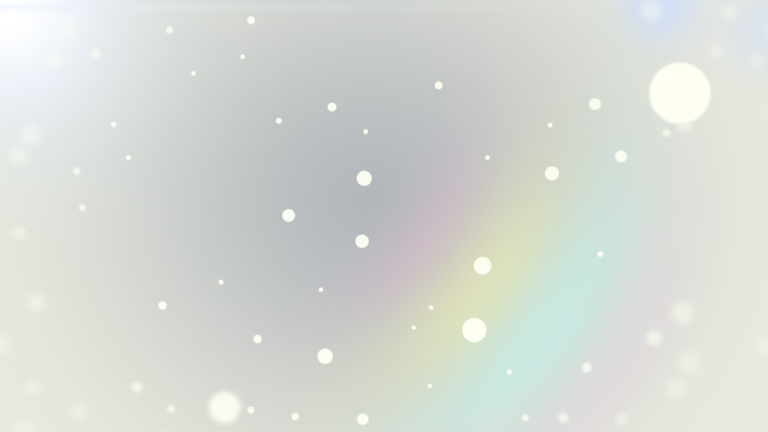
Write a WebGL 2 fragment shader that draws this background.

```glsl
#version 300 es
precision highp float;
// A pale grey backdrop with a soft rainbow arc, corner light leaks and bokeh dots.
// Gaussian bands around one centre form the arc; a jittered grid scatters the dots,
// which lose focus away from the middle. Lengths are in canvas heights.

uniform vec2 u_resolution;
out vec4 outColor;

const vec3 CENTRE_GREY = vec3(0.69, 0.71, 0.73);
const vec3 EDGE_CREAM = vec3(0.91, 0.915, 0.87);
const vec3 PINK = vec3(0.86, 0.70, 0.82);
const vec3 YELLOW = vec3(0.93, 0.93, 0.70);
const vec3 CYAN = vec3(0.77, 0.94, 0.91);
const vec3 LAVENDER = vec3(0.88, 0.83, 0.88);
const vec3 PALE_BLUE = vec3(0.90, 0.94, 1.0);
const vec3 LEAK_BLUE = vec3(0.80, 0.86, 0.99);
const vec3 DOT_IVORY = vec3(0.99, 1.0, 0.95);

vec3 hash3(vec2 cell) {
    vec3 q = fract(cell.xyx * vec3(0.1031, 0.1030, 0.0973));
    q += dot(q, q.yxz + 33.33);
    return fract((q.xxy + q.yzz) * q.zyx);
}

float bell(float x, float width) {
    return exp(-x * x / (width * width));
}

float glow(vec2 p, vec2 centre, float radius) {
    return bell(distance(p, centre), radius);
}

float disc(vec2 p, vec2 centre, float radius, float blur) {
    return 1.0 - smoothstep(radius - blur, radius + blur, distance(p, centre));
}

// Elliptical distance from the dark middle, about 1 near the sides
float middleDistance(vec2 p) {
    return length((p - vec2(0.856, 0.537)) / vec2(0.856, 0.764));
}

vec3 addRainbow(vec3 color, vec2 p, vec2 centre) {
    vec2 q = p - centre;
    float r = length(q);
    float sweep = bell(atan(q.y, q.x) + 0.65, 0.47);
    color = mix(color, PINK, 0.42 * sweep * bell(r - 0.51, 0.085));
    color = mix(color, YELLOW, 0.65 * sweep * bell(r - 0.69, 0.13));
    color = mix(color, CYAN, 0.75 * sweep * bell(r - 0.86, 0.115));
    return mix(color, LAVENDER, 0.45 * sweep * bell(r - 1.04, 0.10));
}

vec3 addLightLeaks(vec3 color, vec2 p, float aspect) {
    color = mix(color, PALE_BLUE, 0.9 * glow(p, vec2(0.02, 0.95), 0.30));
    color = mix(color, vec3(1.0), glow(p, vec2(0.02, 0.97), 0.15));
    color = mix(color, LEAK_BLUE, 0.8 * glow(p, vec2(aspect - 0.25, 0.99), 0.09));
    color = mix(color, LEAK_BLUE, 0.5 * glow(p, vec2(aspect, 0.93), 0.10));
    // Thin horizontal flare below the top edge
    float streak = bell(p.y - 0.983, 0.008) * exp(-p.x / 0.6);
    return mix(color, PALE_BLUE, 0.5 * streak);
}

// Coverage of the small scattered dots; looks through neighbouring cells
float scatteredDots(vec2 p, float cellSize, float pixel) {
    vec2 home = floor(p / cellSize);
    float cover = 0.0;
    for (int j = -1; j <= 1; j++) {
        for (int i = -1; i <= 1; i++) {
            vec2 cell = home + vec2(i, j);
            vec3 place = hash3(cell + 17.0);
            vec3 look = hash3(cell + 71.0);
            vec2 centre = (cell + place.xy) * cellSize;
            float defocus = smoothstep(0.62, 1.05, middleDistance(centre));
            float radius = 0.005 + 0.016 * pow(look.x, 3.0) + 0.008 * defocus;
            float blur = pixel + 0.8 * radius * defocus;
            float opacity = step(look.y, 0.62) * mix(0.95, 0.35, defocus);
            cover = max(cover, opacity * disc(p, centre, radius, blur));
        }
    }
    return cover;
}

void main() {
    vec2 p = gl_FragCoord.xy / u_resolution.y;
    float aspect = u_resolution.x / u_resolution.y;
    float pixel = 1.0 / u_resolution.y;

    // Backdrop and light
    float edge = smoothstep(-0.15, 1.2, middleDistance(p));
    vec3 color = mix(CENTRE_GREY, EDGE_CREAM, edge);
    color = addRainbow(color, p, vec2(0.579, 0.745));
    color = addLightLeaks(color, p, aspect);

    // Small dots, then the three largest discs
    float dots = scatteredDots(p, 0.13, pixel);
    dots = max(dots, disc(p, vec2(1.574, 0.784), 0.071, 0.006));
    dots = max(dots, disc(p, vec2(1.098, 0.236), 0.028, pixel));
    dots = max(dots, 0.9 * disc(p, vec2(0.520, 0.057), 0.036, 0.012));
    color = mix(color, DOT_IVORY, dots);

    outColor = vec4(color, 1.0);
}
```
